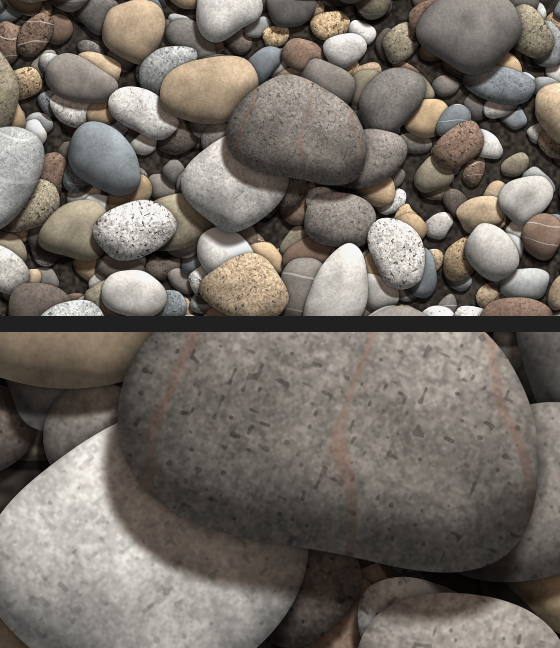
Top, the full canvas; bottom, a detail of the centre.
Write a Shadertoy shader that draws this texture.

```glsl
// Sunlit beach pebbles: layered rounded stones with speckles, veins and shadows.

const vec3  LIGHT = vec3(0.22, 0.74, 0.63);   // direction to the sun
const float AMBIENT = 0.39;
const float SUN = 0.90;
const vec3  SHADOW_TINT = vec3(0.43, 0.39, 0.365);
const float CONTACT_DARKNESS = 0.40;
const float SHADOW_REACH = 0.34;              // in short radii of the stone
const float ROUNDNESS = 2.35;                 // superellipse exponent
const float WARP = 0.40;                      // irregularity of the outlines
const int   LAYERS = 4;
const float SMALLEST_CELL = 0.105;            // in canvas heights
const float CELL_GROWTH = 1.44;
const vec3  GAP_COLOR = vec3(0.22, 0.20, 0.18);
const vec3  RUST = vec3(0.56, 0.39, 0.31);
const vec3  QUARTZ = vec3(0.86, 0.85, 0.83);
const vec3  STONES[12] = vec3[12](
    vec3(0.43, 0.39, 0.36), vec3(0.56, 0.53, 0.50), vec3(0.53, 0.55, 0.56),
    vec3(0.68, 0.68, 0.67), vec3(0.80, 0.78, 0.75), vec3(0.90, 0.88, 0.85),
    vec3(0.89, 0.87, 0.84), vec3(0.75, 0.65, 0.52), vec3(0.54, 0.45, 0.39),
    vec3(0.61, 0.57, 0.49), vec3(0.76, 0.67, 0.56), vec3(0.49, 0.47, 0.45));

struct Pebble {
    vec2 center;
    vec2 radii;
    float angle;
    float seed;
    float roughness;
    float veins;
    vec3 veinColor;
    vec3 color;
};

float hash1(vec2 p) {
    vec3 a = fract(vec3(p.xyx) * 0.1031);
    a += dot(a, a.yzx + 33.33);
    return fract((a.x + a.y) * a.z);
}

vec3 hash3(vec2 p) {
    vec3 a = fract(vec3(p.xyx) * vec3(0.1031, 0.1030, 0.0973));
    a += dot(a, a.yxz + 33.33);
    return fract((a.xxy + a.yzz) * a.zyx);
}

float noise(vec2 p) {
    vec2 i = floor(p), f = fract(p);
    f = f * f * (3.0 - 2.0 * f);
    return mix(mix(hash1(i), hash1(i + vec2(1, 0)), f.x),
               mix(hash1(i + vec2(0, 1)), hash1(i + vec2(1, 1)), f.x), f.y);
}

mat2 rotation(float a) {
    float c = cos(a), s = sin(a);
    return mat2(c, s, -s, c);
}

// Warped unit coordinates in xy; z is 1 on the outline of the stone
vec3 silhouette(vec2 q, Pebble s) {
    vec2 v = q / s.radii;
    vec2 w = v * 0.9 + s.seed;
    v += WARP * (vec2(noise(w), noise(w + 17.3)) - 0.5);
    vec2 e = pow(abs(v) + 1e-5, vec2(ROUNDNESS));
    return vec3(v, pow(e.x + e.y, 1.0 / ROUNDNESS));
}

float outlineDistance(vec2 q, float r) {
    return (r - 1.0) * length(q) / max(r, 0.01);
}

// Mottling, grain, pits and mineral veins
vec3 stoneSurface(vec2 q, vec3 shape, Pebble s) {
    vec2 t = q + s.seed;
    float mottle = noise(t * 22.0) + 0.6 * noise(t * 50.0) - 0.8;
    float grain = noise(t * 140.0) + noise(t * 290.0) - 1.0;
    float pits = smoothstep(0.80, 0.92, noise(t * 125.0));
    vec3 c = s.color * (1.0 + 0.14 * mottle + (0.09 + 0.28 * s.roughness) * grain);
    c *= 1.0 - 0.50 * s.roughness * pits;
    float across = shape.x + 0.35 * shape.y + 0.25 * noise(t * 14.0);
    float vein = abs(fract(across * 1.1 + s.seed) - 0.5);
    c = mix(c, s.veinColor, s.veins * smoothstep(0.05, 0.015, vein) * (0.5 + 0.5 * noise(t * 40.0)));
    return c;
}

// Shadows whatever lies below, then draws the lit stone over it
void paintPebble(inout vec3 col, vec2 p, Pebble s) {
    vec2 d = p - s.center;
    if (length(d) > 1.75 * s.radii.x) return;
    mat2 toStone = rotation(-s.angle);
    float b = s.radii.y;
    vec2 q = toStone * d;
    vec2 qs = toStone * (d + normalize(LIGHT.xy) * SHADOW_REACH * b);
    vec3 shape = silhouette(q, s);
    float edge = outlineDistance(q, shape.z);
    float shade = outlineDistance(qs, silhouette(qs, s).z);
    col *= mix(vec3(1.0), SHADOW_TINT, smoothstep(0.07 * b, -0.07 * b, shade));
    col *= 1.0 - CONTACT_DARKNESS * exp(-max(edge, 0.0) / (0.07 * b));

    float px = 0.7 / iResolution.y;
    float cover = smoothstep(px, -px, edge);
    if (cover <= 0.0) return;
    float slope = pow(min(shape.z, 1.0), 1.8);
    vec2 tilt = normalize(shape.xy * b / s.radii + 1e-4) * slope;
    tilt += 0.24 * (vec2(noise(q * 18.0 + s.seed), noise(q * 18.0 - s.seed)) - 0.5);
    vec3 n = normalize(vec3(rotation(s.angle) * tilt, sqrt(max(1.0 - slope * slope, 0.0)) + 0.15));
    float light = AMBIENT + SUN * max(dot(n, LIGHT), 0.0);
    col = mix(col, min(stoneSurface(q, shape, s) * light, 0.97), cover);
}

Pebble randomPebble(vec2 id, vec2 center, float cell) {
    vec3 h = hash3(id + 3.7), k = hash3(id + 51.3);
    float a = cell * mix(0.40, 0.56, h.x);
    vec3 color = STONES[int(h.z * 11.99)] * mix(0.92, 1.06, k.x);
    if (k.y > 0.99) color = RUST;
    return Pebble(center, a * vec2(1.0, mix(0.56, 0.88, h.y)), (k.z - 0.5) * 2.4,
                  k.x * 90.0, k.y * k.y, step(0.86, k.z) * 0.7, QUARTZ, color);
}

void mainImage(out vec4 fragColor, in vec2 fragCoord) {
    vec2 p = fragCoord / iResolution.y;
    vec3 col = GAP_COLOR * (0.6 + 0.8 * noise(p * 90.0));

    // Scattered stones, from small and dense to large and sparse
    float cell = SMALLEST_CELL;
    for (int layer = 0; layer < LAYERS; layer++) {
        float level = float(layer);
        mat2 grid = rotation(0.5 + level * 0.8);
        vec2 home = floor(grid * p / cell);
        float presence = 1.0 - 0.065 * level * level;
        for (int j = -1; j <= 1; j++)
        for (int i = -1; i <= 1; i++) {
            vec2 id = home + vec2(i, j);
            vec2 key = id + 100.0 + level * 71.0;
            vec3 h = hash3(key);
            if (h.z > presence) continue;
            vec2 center = transpose(grid) * ((id + 0.5 + (h.xy - 0.5) * 0.5) * cell);
            paintPebble(col, p, randomPebble(key, center, cell));
        }
        cell *= CELL_GROWTH;
    }

    // The one large veined stone on top
    vec2 middle = vec2(0.5 * iResolution.x / iResolution.y + 0.07, 0.575);
    paintPebble(col, p, Pebble(middle, vec2(0.232, 0.158), -0.42, 7.4, 0.55, 0.40,
                               RUST, vec3(0.55, 0.52, 0.49)));
    fragColor = vec4(clamp(col, 0.0, 1.0), 1.0);
}
```
